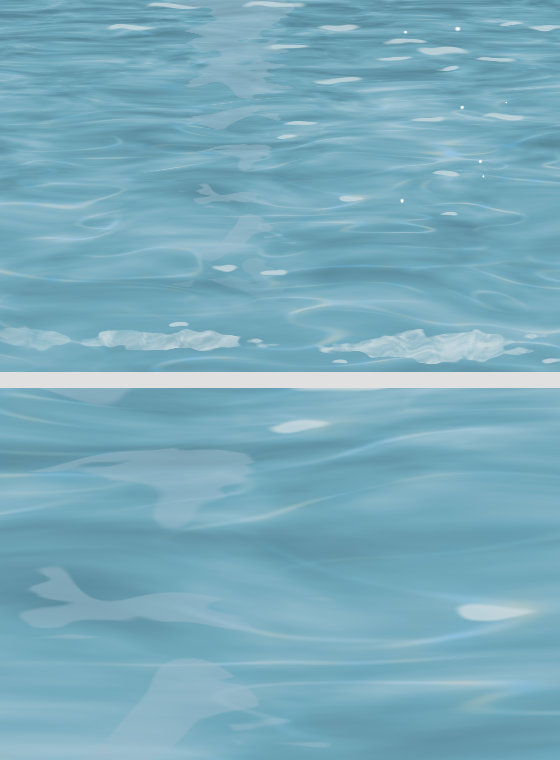
Top, the full canvas; bottom, a detail of the centre.
Give the GLSL for this texture, as a Shadertoy shader.

```glsl
// Rippled pool water in perspective, with light lines, pale reflections and glints.

const vec3 DEEP  = vec3(0.37, 0.57, 0.64);
const vec3 WATER = vec3(0.443, 0.663, 0.735);
const vec3 PALE  = vec3(0.59, 0.745, 0.805);
const vec3 SKY   = vec3(0.62, 0.735, 0.795);
const vec3 GLINT = vec3(0.79, 0.85, 0.87);

vec2 hash2(vec2 p) {
    vec3 q = fract(p.xyx * vec3(0.1031, 0.1030, 0.0973));
    q += dot(q, q.yzx + 33.33);
    return fract((q.xx + q.yz) * q.zy);
}

float cornerSlope(vec2 cell, vec2 offset) {
    float angle = 6.2832 * hash2(cell).x;
    return dot(vec2(cos(angle), sin(angle)), offset);
}

// Gradient noise, roughly -0.7 to 0.7
float noise(vec2 p) {
    vec2 i = floor(p), f = p - i;
    vec2 u = f * f * f * (f * (f * 6.0 - 15.0) + 10.0);
    vec2 e = vec2(1.0, 0.0);
    float low  = mix(cornerSlope(i, f), cornerSlope(i + e, f - e), u.x);
    float high = mix(cornerSlope(i + e.yx, f - e.yx), cornerSlope(i + e.xx, f - e.xx), u.x);
    return mix(low, high, u.y);
}

float fbm(vec2 p, float gain) {
    float sum = 0.0, amp = 1.0;
    for (int k = 0; k < 3; k++) {
        sum += amp * noise(p);
        p = p * 1.9 + vec2(17.3, 9.1);
        amp *= gain;
    }
    return sum;
}

// Bright thread with a soft halo along the zero contour of the noise
float lightLine(vec2 p, float width) {
    float d = abs(noise(p));
    return 0.7 * smoothstep(width, 0.0, d) + 0.3 * smoothstep(width * 4.0, 0.0, d);
}

// Scattered ellipses; the chance and length grow towards the far right
float scatter(vec2 p, vec2 cellSize, vec2 radius, float base, float far, float soft) {
    vec2 home = floor(p / cellSize);
    float cover = 0.0;
    for (float j = -1.0; j <= 1.0; j++)
    for (float i = -1.0; i <= 1.0; i++) {
        vec2 cell = home + vec2(i, j);
        vec2 pick = hash2(cell + 41.0), jitter = hash2(cell + 113.0);
        vec2 centre = (cell + 0.2 + 0.6 * jitter) * cellSize;
        float chance = base + far * smoothstep(0.55, 1.3, centre.x) * smoothstep(0.3, 0.9, centre.y);
        vec2 size = radius * mix(0.35, 1.0, pick.y) * vec2(mix(0.4, 1.35, centre.y), 1.0);
        float d = length((p - centre) / size);
        cover = max(cover, step(pick.x, chance) * smoothstep(1.0 + soft, 1.0 - soft, d));
    }
    return cover;
}

// Ragged patch of reflected light with veins inside
float foam(vec2 p, vec2 centre, vec2 radius) {
    float d = length((p - centre) / radius) + 0.75 * fbm(p * vec2(9.0, 24.0), 0.5);
    float veins = 0.5 + fbm(p * vec2(16.0, 50.0) + 2.0 * noise(p * 14.0), 0.6);
    return smoothstep(1.06, 0.92, d) * clamp(0.4 + 0.45 * veins, 0.3, 0.9);
}

// Broken pale column reflected on the water
float column(vec2 p, float axis, float halfWidth) {
    float jag = 0.16 * fbm(p * vec2(6.0, 32.0), 0.6);
    float side = smoothstep(0.01, -0.01, abs(p.x - axis + jag) - halfWidth);
    float bands = sin(57.0 * p.y + 5.0 * noise(p * vec2(8.0, 13.0))) + 1.2 * smoothstep(0.6, 0.9, p.y);
    return side * smoothstep(0.0, 0.2, bands) * smoothstep(0.08, 0.4, p.y);
}

void mainImage(out vec4 fragColor, in vec2 fragCoord) {
    vec2 p = fragCoord / iResolution.y;

    // Perspective water plane
    float depth = 1.0 / (1.7 - p.y);
    vec2 plane = vec2(p.x - 0.75, 4.0) * depth;
    vec2 bend = vec2(noise(plane * 3.0), noise(plane * 3.0 + 50.0));
    vec2 bent = plane + vec2(0.2, 0.11) * bend;

    // Swell, ripples, fine wavelets and dark troughs
    float swell = noise(plane * vec2(1.4, 2.8) + 7.0);
    float ripple = fbm(bent * vec2(4.2, 7.5), 0.55);
    float wavelet = fbm(bent * vec2(8.0, 19.0) + 90.0, 0.6);
    float trough = smoothstep(0.08, 0.36, noise(bent * vec2(1.8, 7.5) + 23.0));
    float tone = 0.03 + 0.75 * swell + mix(0.75, 1.35, p.y) * ripple - 0.6 * trough;
    tone += mix(0.25, 0.6, smoothstep(0.2, 0.8, p.y)) * wavelet;
    tone -= 0.24 * smoothstep(0.65, 1.0, p.y);

    // Refracted light lines, broken up by a slow noise
    float gate = smoothstep(-0.15, 0.35, noise(plane * vec2(3.0, 5.0) + 80.0));
    float light = lightLine(bent * vec2(2.4, 5.0) + 31.0, 0.05) * gate;
    light += 0.8 * lightLine(bent * vec2(4.2, 9.0) + 64.0, 0.07) * (1.0 - gate);
    light *= 0.65 + 1.2 * noise(plane * vec2(6.0, 9.0) + 12.0);
    light *= mix(1.4, 0.6, smoothstep(0.45, 0.9, p.y));
    tone += max(light, 0.0);

    vec3 color = mix(WATER, DEEP, clamp(-tone, 0.0, 1.3));
    color = mix(color, PALE, clamp(tone, 0.0, 1.4));
    color += 0.12 * light * noise(p * vec2(18.0, 40.0)) * vec3(1.0, 0.1, -0.8);

    // Reflections and glints
    color = mix(color, SKY, 0.5 * column(p, 0.64, 0.09));
    float patches = max(foam(p, vec2(0.45, 0.085), vec2(0.23, 0.024)),
                        foam(p, vec2(1.18, 0.068), vec2(0.24, 0.036)));
    patches = max(patches, 0.6 * foam(p, vec2(0.09, 0.09), vec2(0.12, 0.028)));
    color = mix(color, GLINT, patches);
    vec2 wavy = p + vec2(0.03, 0.011) * vec2(noise(p * 23.0), noise(p * vec2(14.0, 34.0)));
    float glints = scatter(wavy, vec2(0.14, 0.05), vec2(0.065, 0.009), 0.05, 0.32, 0.3);
    color = mix(color, GLINT, 0.8 * glints);
    float sparkle = scatter(p, vec2(0.07, 0.05), vec2(0.005), 0.0, 0.08, 0.6);
    color = mix(color, vec3(0.97), sparkle);

    fragColor = vec4(color, 1.0);
}
```
